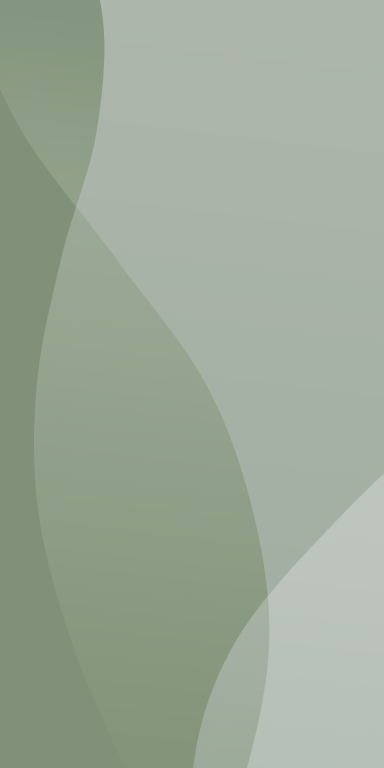
Give the GLSL for this background, as a Shadertoy shader.

```glsl
#define BASE vec3(0.505, 0.569, 0.475)
#define MIST_TOP vec3(0.680, 0.714, 0.670)
#define MIST_LOW vec3(0.637, 0.686, 0.637)
#define CORNER_TOP vec3(0.518, 0.588, 0.500)
#define CORNER_LOW vec3(0.575, 0.631, 0.545)
#define LEAF_TOP vec3(0.612, 0.663, 0.595)
#define LEAF_LOW vec3(0.514, 0.580, 0.477)
#define HILL_TOP vec3(0.745, 0.772, 0.742)
#define HILL_LOW vec3(0.708, 0.750, 0.710)
#define OVERLAP_TOP vec3(0.652, 0.694, 0.645)
#define OVERLAP_LOW vec3(0.612, 0.668, 0.600)

// Smooth curve x(down) through evenly spaced knots, with one extra at each end
float curveX(float knots[9], float down) {
    float s = clamp(down, 0.0, 0.9999) * 6.0;
    int i = int(s);
    float t = fract(s);
    float a = knots[i], b = knots[i + 1], c = knots[i + 2], d = knots[i + 3];
    return b + 0.5 * t * (c - a + t * (2.0 * a - 5.0 * b + 4.0 * c - d
             + t * (3.0 * (b - c) + d - a)));
}

// Antialiased coverage of the side where the signed offset is positive
float coverage(float offset) {
    return clamp(0.5 + offset / max(fwidth(offset), 1e-5), 0.0, 1.0);
}

vec3 ramp(vec3 top, vec3 low, float start, float end, float t) {
    return mix(top, low, clamp((t - start) / (end - start), 0.0, 1.0));
}

void mainImage(out vec4 fragColor, in vec2 fragCoord) {
    vec2 uv = fragCoord / iResolution.xy;
    float down = 1.0 - uv.y;

    // Edges of the three overlapping waves
    float ribbonX = curveX(float[9](0.120, 0.260, 0.253, 0.161, 0.096, 0.100, 0.185, 0.326, 0.492), down);
    float leafX = curveX(float[9](-0.180, -0.086, 0.052, 0.297, 0.536, 0.659, 0.701, 0.643, 0.521), down);
    float hillX = curveX(float[9](2.600, 2.290, 1.950, 1.615, 1.255, 0.898, 0.616, 0.503, 0.536), down);
    float rightOfRibbon = coverage(uv.x - ribbonX);
    float rightOfLeaf = coverage(uv.x - leafX);
    float insideHill = coverage(uv.x - hillX);

    // Slightly tilted vertical gradients
    float tilted = down - 0.06 * (uv.x - 0.4);
    vec3 mist = ramp(MIST_TOP, MIST_LOW, 0.0, 0.75, tilted);
    vec3 corner = ramp(CORNER_TOP, CORNER_LOW, 0.03, 0.27, tilted);
    vec3 leaf = ramp(LEAF_TOP, LEAF_LOW, 0.28, 0.98, tilted);
    vec3 hill = ramp(HILL_TOP, HILL_LOW, 0.65, 1.0, tilted);
    vec3 overlap = ramp(OVERLAP_TOP, OVERLAP_LOW, 0.78, 1.0, tilted);

    // Layering
    vec3 leftSide = mix(BASE, corner, rightOfLeaf);
    vec3 rightSide = mix(leaf, mist, rightOfLeaf);
    vec3 color = mix(leftSide, rightSide, rightOfRibbon);
    color = mix(color, mix(overlap, hill, rightOfLeaf), insideHill);

    fragColor = vec4(color, 1.0);
}
```
